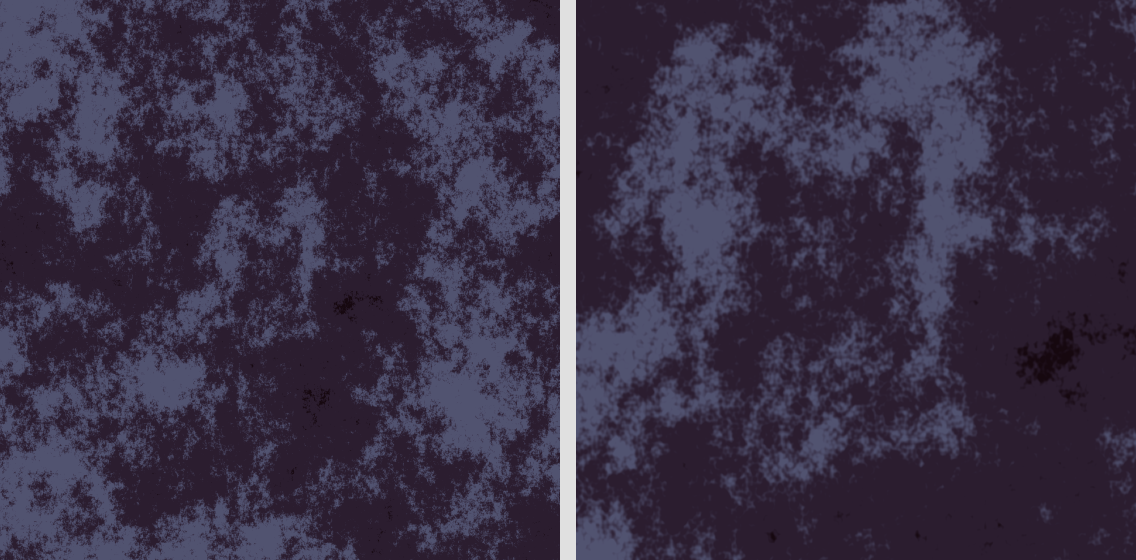
Left: the whole. Right: its middle third, enlarged.
A three.js fragment shader for this texture:

```glsl
varying vec2 vUv;

const vec3 PLUM = vec3(0.168, 0.114, 0.186);
const vec3 SLATE = vec3(0.318, 0.324, 0.441);
const vec3 SOOT = vec3(0.085, 0.030, 0.060);
const int OCTAVES = 8;

float hash(vec2 cell) {
  vec3 p = fract(vec3(cell.xyx) * 0.1031);
  p += dot(p, p.yzx + 33.33);
  return fract((p.x + p.y) * p.z);
}

vec2 gradient(vec2 cell) {
  float angle = 6.28319 * hash(cell);
  return vec2(cos(angle), sin(angle));
}

float gradientNoise(vec2 p) {
  vec2 cell = floor(p);
  vec2 f = fract(p);
  vec2 blend = f * f * f * (f * (f * 6.0 - 15.0) + 10.0);
  vec2 right = vec2(1.0, 0.0);
  vec2 up = vec2(0.0, 1.0);
  float a = dot(gradient(cell), f);
  float b = dot(gradient(cell + right), f - right);
  float c = dot(gradient(cell + up), f - up);
  float d = dot(gradient(cell + 1.0), f - 1.0);
  return mix(mix(a, b, blend.x), mix(c, d, blend.x), blend.y);
}

// Slowly fading octaves keep the fine grain strong
float fbm(vec2 p, float lacunarity, float gain) {
  float sum = 0.0;
  float amplitude = 1.0;
  for (int i = 0; i < OCTAVES; i++) {
    sum += amplitude * gradientNoise(p);
    p = p * lacunarity + vec2(17.3, 41.7);
    amplitude *= gain;
  }
  return sum;
}

// Soft threshold from bare ground to worn paint
vec3 weather(float height, float low, float high) {
  return mix(PLUM, SLATE, smoothstep(low, high, height));
}

// Rare sooty specks in the deepest hollows
vec3 addSoot(vec3 color, float height, float deepest, float rim) {
  return mix(SOOT, color, smoothstep(deepest, rim, height));
}

void main() {
  vec2 stretch = vec2(3.7, 3.3);
  float height = fbm(vUv * stretch + vec2(5.2, 8.6), 1.95, 0.87);
  vec3 color = weather(height, -0.25, 0.53);
  color = addSoot(color, height, -1.50, -0.95);
  gl_FragColor = vec4(color, 1.0);
}
```
